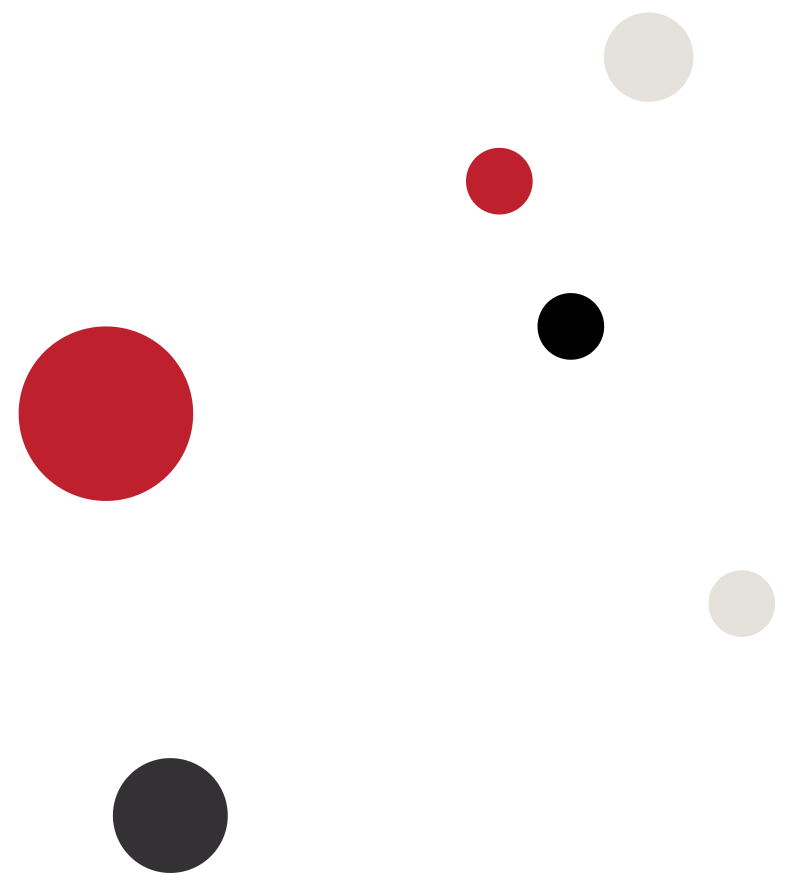
This background is drawn by a WebGL 1 fragment shader. Its source:

```glsl
precision highp float;
// Six flat discs in red, black, charcoal and beige scattered on a white ground.

uniform vec2 u_resolution;

// Palette
const vec3 WHITE = vec3(1.0);
const vec3 RED = vec3(0.745, 0.125, 0.180);
const vec3 BEIGE = vec3(0.898, 0.886, 0.860);
const vec3 CHARCOAL = vec3(0.204, 0.192, 0.208);
const vec3 BLACK = vec3(0.0);

// Discs: centre x, centre y, radius, in units of the canvas height
const vec3 TOP_BEIGE = vec3(0.7240, 0.9362, 0.0499);
const vec3 SMALL_RED = vec3(0.5573, 0.7978, 0.0372);
const vec3 SMALL_BLACK = vec3(0.6371, 0.6357, 0.0372);
const vec3 LARGE_RED = vec3(0.1182, 0.5383, 0.0974);
const vec3 LOW_BEIGE = vec3(0.8279, 0.3264, 0.0372);
const vec3 LOW_CHARCOAL = vec3(0.1901, 0.0898, 0.0641);

// Lays a disc over the base colour with an edge one pixel soft
vec3 paintDisc(vec3 base, vec2 p, vec3 disc, vec3 colour) {
  float signedDistance = length(p - disc.xy) - disc.z;
  float coverage = clamp(0.5 - signedDistance * u_resolution.y, 0.0, 1.0);
  return mix(base, colour, coverage);
}

void main() {
  vec2 p = gl_FragCoord.xy / u_resolution.y;

  vec3 colour = WHITE;
  colour = paintDisc(colour, p, TOP_BEIGE, BEIGE);
  colour = paintDisc(colour, p, SMALL_RED, RED);
  colour = paintDisc(colour, p, SMALL_BLACK, BLACK);
  colour = paintDisc(colour, p, LARGE_RED, RED);
  colour = paintDisc(colour, p, LOW_BEIGE, BEIGE);
  colour = paintDisc(colour, p, LOW_CHARCOAL, CHARCOAL);

  gl_FragColor = vec4(colour, 1.0);
}
```
